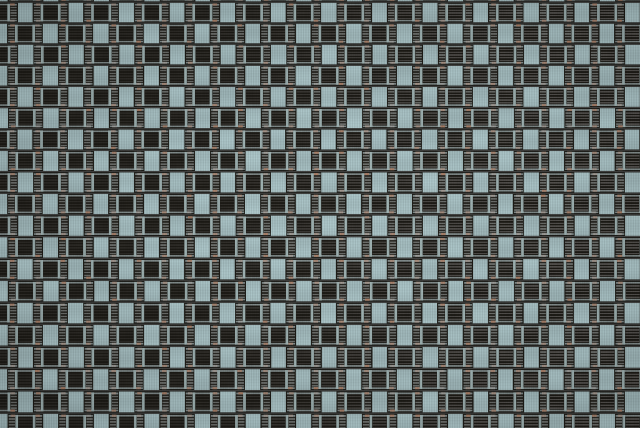
Write a Shadertoy shader that draws this texture.

```glsl
float hash(vec2 p) {
    p = fract(p * vec2(0.317, 0.463));
    p += dot(p, p.yx + 19.19);
    return fract((p.x + p.y) * p.x * 43.7);
}

// Soft mask of the interval a..b, with edge width w
float band(float x, float a, float b, float w) {
    return smoothstep(a - w, a + w, x) - smoothstep(b - w, b + w, x);
}

void mainImage(out vec4 fragColor, in vec2 fragCoord) {
    vec2 uv = fragCoord / iResolution.xy;
    float t = 1.0 - uv.y;

    // Rows open slightly towards the bottom; every second row shifts by half a repeat
    float rowPos = -0.1 + 20.48 * t - 0.717 * t * t;
    float row = floor(rowPos);
    float column = uv.x * 12.65 + 0.008 * sin(row * 2.3) - 0.5 + 0.5 * mod(row, 2.0);
    float repeat = floor(column + 0.5);
    vec2 id = vec2(repeat, row);

    // Local offsets: one repeat is 60 wide and 25.6 high
    float side = (column - repeat) * 60.0;
    float v = (fract(rowPos) - 0.5) * 25.6;
    float d = abs(side);
    float av = abs(v);
    float w = 0.55 * 512.0 / iResolution.y + 0.1;

    // Layered thread waves
    float fibre = 0.5 * sin(side * 3.1 + repeat * 1.7) + 0.3 * sin(side * 5.3 + v * 0.2)
                + 0.2 * sin(v * 1.9 + row);
    float strands = smoothstep(-0.6, 0.6, sin(v * 1.9 + 0.6));

    // Dark ground, with weft strands showing more towards the right
    vec3 color = vec3(0.105, 0.098, 0.08);
    float showing = mix(0.25, 0.85, smoothstep(0.2, 0.9, uv.x));
    float square = band(d, 21.8, 32.0, w) * band(av, -1.0, 8.8, w);
    color = mix(color, vec3(0.34, 0.33, 0.32), square * strands * showing);

    // Narrow strand blocks beside each pale block
    float comb = band(d, 10.2, 17.6, w) * band(av, -1.0, 9.2, w);
    color = mix(color, vec3(0.43, 0.44, 0.43), comb * (0.15 + 0.75 * strands));

    // Pale frame around the dark squares
    float upright = band(d, 18.1, 21.3, w) * band(av, -1.0, 11.2, w);
    float rail = band(d, 10.0, 32.0, w) * band(av, 8.9, 11.0, w);
    color = mix(color, vec3(0.49, 0.53, 0.53), rail * 0.95);
    color = mix(color, vec3(0.58, 0.65, 0.65), upright);

    // Dark weft wire with a dull core
    color = mix(color, vec3(0.10, 0.10, 0.085), band(av, 11.0, 14.0, w));
    color = mix(color, vec3(0.34), 0.7 * band(av, 12.2, 14.0, w));

    // Copper glints where the threads cross
    float glint = hash(id * 3.0 + 7.0 * sign(vec2(side, v)));
    float crossing = band(d, 12.5, 18.0, w) * band(av, 8.7, 11.1, w);
    vec3 copper = mix(vec3(0.67, 0.66, 0.65), vec3(0.62, 0.46, 0.37), glint);
    color = mix(color, copper, crossing * (0.55 + 0.45 * glint));

    // Pale blue block
    float halfWidth = 8.9 + 0.6 * (hash(id + 4.0) - 0.5);
    float block = band(d, -1.0, halfWidth, w) * band(av, -1.0, 11.9, w);
    vec3 pale = vec3(0.605, 0.695, 0.705) * (0.98 + 0.04 * hash(id) + 0.03 * fibre);
    color = mix(color, pale, block);

    // Fine grain and slightly darker borders
    color *= 1.0 + 0.05 * fibre;
    vec2 c = uv - vec2(0.54, 0.5);
    color *= 1.04 - 0.32 * dot(c, c);
    fragColor = vec4(color, 1.0);
}
```
